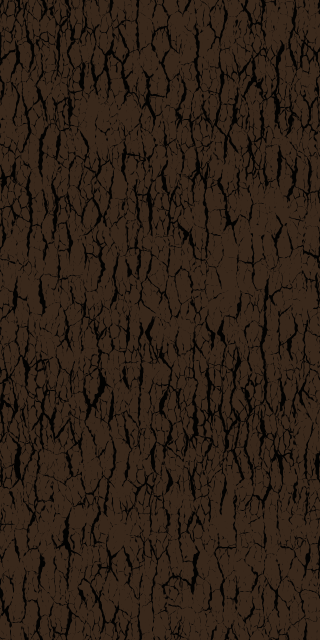
Give the GLSL for this texture, as a Shadertoy shader.

```glsl
// Dry tree bark: flat brown plates split by ragged black cracks.
// Staggered, stretched Voronoi cells give upright plates; gradient noise
// bends their borders and swells or closes the cracks between them.

const vec3 BARK_BROWN = vec3(0.222, 0.155, 0.104);
const vec3 CRACK_BLACK = vec3(0.008, 0.006, 0.005);

vec2 hash2(vec2 p) {
    vec3 q = fract(p.xyx * vec3(0.1031, 0.1030, 0.0973));
    q += dot(q, q.yzx + 33.33);
    return fract((q.xx + q.yz) * q.zy);
}

float cornerSlope(vec2 corner, vec2 offset) {
    float angle = 6.2832 * hash2(corner + 57.0).x;
    return dot(vec2(cos(angle), sin(angle)), offset);
}

// Gradient noise, about -0.7 to 0.7
float gradientNoise(vec2 p) {
    vec2 i = floor(p), f = p - i;
    vec2 u = f * f * f * (f * (f * 6.0 - 15.0) + 10.0);
    vec2 e = vec2(0.0, 1.0);
    float low = mix(cornerSlope(i, f), cornerSlope(i + e.yx, f - e.yx), u.x);
    float high = mix(cornerSlope(i + e.xy, f - e.xy), cornerSlope(i + e.yy, f - e.yy), u.x);
    return mix(low, high, u.y);
}

// Vector from q to a plate centre; each column slides by its own amount
vec2 toPlate(vec2 q, vec2 step2, float seed) {
    float column = floor(q.x) + step2.x;
    float slide = 0.5 * mod(column, 2.0) + 0.4 * hash2(vec2(column, seed)).x;
    vec2 cell = vec2(column, floor(q.y - slide) + step2.y);
    vec2 jitter = (hash2(cell + seed) - 0.5) * vec2(0.75, 0.6);
    return cell + 0.5 + jitter + vec2(0.0, slide) - q;
}

// Depth inside the cracks: positive in a crack, negative on a plate.
// The half-widths apply to upright and to level borders.
float crackDepth(vec2 p, vec2 cells, float upright, float level, float seed) {
    vec2 q = p * cells, nearest = vec2(9.0);
    for (int y = -1; y <= 1; y++)
    for (int x = -1; x <= 1; x++) {
        vec2 plate = toPlate(q, vec2(x, y), seed);
        if (dot(plate, plate) < dot(nearest, nearest)) nearest = plate;
    }
    float depth = -1.0;
    for (int y = -1; y <= 1; y++)
    for (int x = -2; x <= 2; x++) {
        vec2 plate = toPlate(q, vec2(x, y), seed);
        vec2 gap = plate - nearest;
        if (dot(gap, gap) < 0.0001) continue;
        vec2 normal = normalize(gap);
        float stretch = length(normal * cells);
        float border = dot(0.5 * (plate + nearest), normal) / stretch;
        float steepness = abs(normal.x) * cells.x / stretch;
        float halfWidth = mix(level, upright, smoothstep(0.5, 0.95, steepness));
        depth = max(depth, halfWidth - border);
    }
    return depth;
}

// Bends straight borders at a coarse and a fine scale
vec2 warp(vec2 p) {
    vec2 coarse = p * vec2(13.0, 9.0), fine = p * vec2(75.0, 55.0);
    vec2 bend = vec2(gradientNoise(coarse), gradientNoise(coarse + 31.0));
    vec2 fray = vec2(gradientNoise(fine + 7.0), gradientNoise(fine + 83.0));
    return p + 0.016 * bend + 0.006 * fray;
}

float crackCover(vec2 p, float blur) {
    float region = gradientNoise(p * vec2(2.6, 2.1) + 3.0);
    float swell = gradientNoise(p * vec2(27.0, 10.0) + 11.0);
    float pit = max(gradientNoise(p * vec2(11.0, 8.0) + 41.0) - 0.25, 0.0);
    float closing = gradientNoise(p * vec2(12.0, 15.0) + 67.0);
    float grit = gradientNoise(p * vec2(150.0, 95.0));
    vec2 bent = warp(p);

    // Main fissures between plates
    float upright = 0.0021 + 0.0085 * swell + 0.0025 * region + 0.012 * pit + 0.0035 * grit;
    float level = 0.0009 + 0.0032 * closing + 0.006 * pit + 0.0018 * grit;
    float fissure = crackDepth(bent, vec2(23.0, 11.0), upright, level, 5.0);

    // Hairline splits within plates
    float hair = 0.0003 + 0.0028 * closing + 0.0014 * region + 0.0024 * grit;
    float split = crackDepth(bent + 0.37, vec2(50.0, 20.0), hair, hair - 0.0003, 19.0);

    return smoothstep(-blur, blur, max(fissure, split));
}

void mainImage(out vec4 fragColor, in vec2 fragCoord) {
    float pixel = 1.0 / iResolution.x;
    float cover = 0.0;
    // Four samples per pixel keep hairlines smooth
    for (int i = 0; i < 4; i++) {
        vec2 nudge = vec2(i % 2, i / 2) * 0.5 - 0.25;
        cover += 0.25 * crackCover((fragCoord + nudge) * pixel, 0.3 * pixel);
    }
    fragColor = vec4(mix(BARK_BROWN, CRACK_BLACK, cover), 1.0);
}
```
